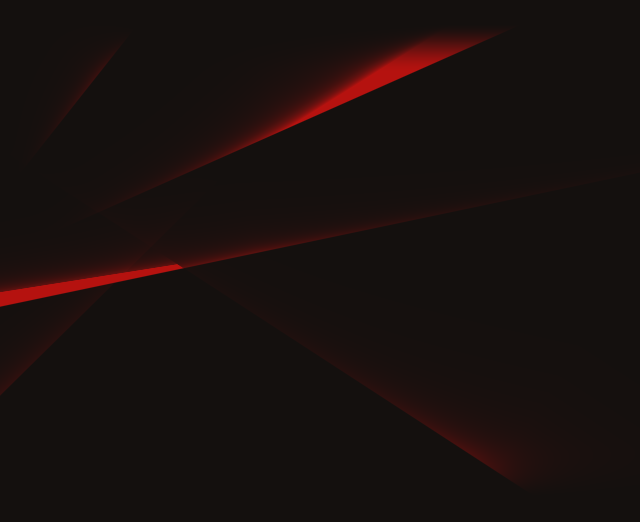
This background is drawn by a Shadertoy shader. Its source:

```glsl
#define BASE vec3(0.077, 0.062, 0.055)
#define RED vec3(0.71, 0.07, 0.06)
#define CORE_SHARE 0.72
#define TOP_FADE vec2(0.86, 0.957)
#define BOTTOM_FADE vec2(0.045, 0.15)

// Beam space: x runs 0..1 from a to b, y is the distance to the left of it
vec2 beamSpace(vec2 p, vec2 a, vec2 b) {
    vec2 dir = b - a, rel = p - a;
    return vec2(dot(rel, dir) / dot(dir, dir),
                (dir.x * rel.y - dir.y * rel.x) / length(dir));
}

// Antialiased step across a beam edge
float edge(float d) {
    float px = 0.75 / iResolution.y;
    return smoothstep(-px, px, d);
}

// Tight core plus a wide, weak tail
float halo(float d, float core, float tail) {
    d = max(d, 0.0);
    return mix(exp(-d / tail), exp(-d / core), CORE_SHARE);
}

float screen(float a, float b) {
    return 1.0 - (1.0 - a) * (1.0 - b);
}

// Upper beam: a wedge that opens to the right and fades at the top
float upperBeam(vec2 p) {
    vec2 q = beamSpace(p, vec2(0.064, 0.538), vec2(1.003, 0.955));
    float start = q.x - 0.517;
    float wedge = 0.15 * max(start, 0.0);
    float power = exp(7.0 * min(start, 0.0)) * smoothstep(0.0, 0.2, q.x);
    float fade = 1.0 - smoothstep(TOP_FADE.x, TOP_FADE.y, p.y);
    return edge(q.y) * power * fade * halo(q.y - wedge, 0.013, 0.05);
}

// Middle beam: a solid wedge on the left, cut by the falling beam
float middleBeam(vec2 p, float fallingSide) {
    vec2 q = beamSpace(p, vec2(0.0, 0.4124), vec2(1.223, 0.6688));
    float wedge = max(0.028 - 0.0625 * q.x, 0.0);
    float uncut = 1.0 - edge(fallingSide);
    float solid = uncut * edge(wedge - q.y);
    float power = 0.46 * exp(-4.2 * max(q.x - 0.4, 0.0));
    float glow = power * halo(q.y - wedge * uncut, 0.011, 0.04);
    return edge(q.y) * max(solid, glow);
}

// Falling beam: brightest near its lower right end
float fallingBeam(vec2 p, vec2 q) {
    float power = 0.02 * smoothstep(0.0, 0.2, q.x)
                + 0.45 * exp(-5.0 * max(0.93 - q.x, 0.0));
    float fade = smoothstep(BOTTOM_FADE.x, BOTTOM_FADE.y, p.y);
    return edge(q.y) * power * fade * halo(q.y, 0.025, 0.09);
}

// Rising beam: enters at the left border and dies out
float risingBeam(vec2 p) {
    vec2 q = beamSpace(p, vec2(0.0, 0.242), vec2(0.422, 0.6576));
    float power = 0.2 * pow(clamp(1.0 - q.x, 0.0, 1.0), 1.3);
    return edge(q.y) * power * halo(q.y, 0.025, 0.06);
}

// Corner beam: a short streak at the upper left
float cornerBeam(vec2 p) {
    vec2 q = beamSpace(p, vec2(0.024, 0.6497), vec2(0.263, 0.952));
    float power = 0.26 * smoothstep(0.0, 0.75, q.x)
                * (1.0 - smoothstep(0.65, 1.0, q.x));
    return edge(q.y) * power * halo(q.y, 0.012, 0.04);
}

void mainImage(out vec4 fragColor, in vec2 fragCoord) {
    vec2 p = fragCoord / iResolution.y;
    vec2 falling = beamSpace(p, vec2(0.064, 0.6736), vec2(1.019, 0.0525));

    float light = upperBeam(p);
    light = screen(light, middleBeam(p, falling.y));
    light = screen(light, fallingBeam(p, falling));
    light = screen(light, risingBeam(p));
    light = screen(light, cornerBeam(p));

    fragColor = vec4(mix(BASE, RED, light), 1.0);
}
```
